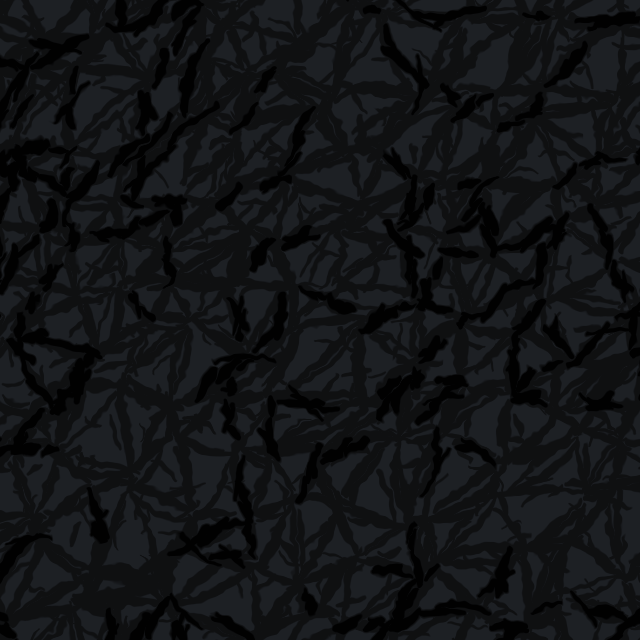
Give the GLSL for this pattern, as a Shadertoy shader.

```glsl
#define CELLS 12.0        // link network cells across the canvas
#define LOOSE_CELLS 21.0  // loose stroke cells across the canvas
#define BEND 0.22         // sideways bow of a stroke
#define DARK_SHARE 0.55   // chance of black marks on a link
#define WARP 0.012        // slow wobble of the drawing
#define FRAY 0.0035       // fine roughness of the edges
#define SLATE vec3(0.112, 0.124, 0.141)
#define CHARCOAL vec3(0.058, 0.062, 0.068)
#define BLACK vec3(0.002, 0.002, 0.003)

vec3 hash3(vec3 p) {
    p = fract(p * vec3(0.1031, 0.1030, 0.0973));
    p += dot(p, p.yxz + 33.33);
    return fract((p.xxy + p.yxx) * p.zyx);
}

vec2 noise2(vec2 p) {
    vec2 i = floor(p), f = fract(p);
    f = f * f * (3.0 - 2.0 * f);
    vec2 low = mix(hash3(vec3(i, 7.0)).xy, hash3(vec3(i + vec2(1, 0), 7.0)).xy, f.x);
    vec2 high = mix(hash3(vec3(i + vec2(0, 1), 7.0)).xy, hash3(vec3(i + 1.0, 7.0)).xy, f.x);
    return mix(low, high, f.y);
}

mat2 rotation(float angle) {
    float c = cos(angle), s = sin(angle);
    return mat2(c, s, -s, c);
}

// Distance to a bowed brush stroke that narrows towards its ends
float stroke(vec2 p, vec2 a, vec2 b, float halfWidth, float bend) {
    vec2 axis = b - a;
    float t = clamp(dot(p - a, axis) / max(dot(axis, axis), 1e-4), 0.0, 1.0);
    float swell = 4.0 * t * (1.0 - t);
    vec2 spine = a + axis * t + vec2(-axis.y, axis.x) * bend * swell;
    return length(p - spine) - halfWidth * (0.6 + 0.4 * swell);
}

vec2 node(vec2 cell) {
    return cell + 0.05 + 0.9 * hash3(vec3(cell, 1.0)).xy;
}

// Sketched links between jittered nodes: x = charcoal, y = black distance
vec2 network(vec2 p) {
    vec2 home = floor(p), d = vec2(1e3);
    for (int y = -2; y <= 1; y++)
    for (int x = -2; x <= 1; x++) {
        vec2 cell = home + vec2(x, y);
        vec2 a = node(cell);
        float cluster = noise2(cell * 0.4 + 50.0).x;
        for (int link = 0; link < 3; link++) {
            vec2 dir = link == 0 ? vec2(1, 0) : link == 1 ? vec2(0, 1) : vec2(1, 1);
            vec2 b = node(cell + dir);
            float seed = 10.0 + 20.0 * float(link);

            // Two overlapping charcoal passes
            for (int k = 0; k < 2; k++) {
                vec3 r = hash3(vec3(cell, seed + float(k)));
                vec3 s = hash3(vec3(cell, seed + float(k) + 5.0));
                vec2 from = mix(a, b, 0.3 * r.x - 0.1) + 0.22 * (s.xy - 0.5);
                vec2 to = mix(b, a, 0.3 * r.y - 0.1) + 0.22 * (s.yz - 0.5);
                d.x = min(d.x, stroke(p, from, to, mix(0.04, 0.1, r.z), BEND * (s.z - 0.5)));
            }

            // Short black marks bunched along some links
            if (hash3(vec3(cell, seed + 9.0)).x < DARK_SHARE * cluster) {
                for (int k = 0; k < 3; k++) {
                    vec3 r = hash3(vec3(cell, seed + float(k) + 12.0));
                    vec2 middle = mix(a, b, mix(0.1, 0.9, r.x));
                    vec2 reach = rotation(1.2 * (r.y - 0.5)) * (b - a) * mix(0.12, 0.32, r.z);
                    float mark = stroke(p, middle - reach, middle + reach, mix(0.045, 0.1, r.y), BEND * (r.x - 0.5));
                    d = min(d, vec2(mark - 0.025, mark));
                }
            }
        }
    }
    return d / CELLS;
}

// Small stray strokes in every direction
float looseStrokes(vec2 p) {
    vec2 home = floor(p);
    float d = 1e3;
    for (int y = -1; y <= 1; y++)
    for (int x = -1; x <= 1; x++) {
        vec2 cell = home + vec2(x, y);
        vec3 r = hash3(vec3(cell, 91.0)), s = hash3(vec3(cell, 97.0));
        vec2 reach = rotation(6.2832 * r.z) * vec2(mix(0.25, 0.6, s.x), 0.0);
        vec2 middle = cell + r.xy;
        d = min(d, stroke(p, middle - reach, middle + reach, mix(0.05, 0.13, s.y), 2.0 * BEND * (s.z - 0.5)));
    }
    return d / LOOSE_CELLS;
}

void mainImage(out vec4 fragColor, in vec2 fragCoord) {
    vec2 uv = fragCoord / iResolution.y;
    float soft = 0.9 / iResolution.y;

    // Hand wobble and frayed edges
    vec2 p = uv + 4.0;
    p += WARP * (noise2(uv * 16.0 + 20.0) - 0.5);
    p += FRAY * (noise2(uv * 95.0 + 40.0) - 0.5) * 2.0;

    vec2 links = network(p * CELLS);
    float charcoal = min(links.x, looseStrokes(p * LOOSE_CELLS));

    vec3 color = mix(CHARCOAL, SLATE, smoothstep(-soft, soft, charcoal));
    color = mix(BLACK, color, smoothstep(-soft, soft, links.y));
    fragColor = vec4(color, 1.0);
}
```
